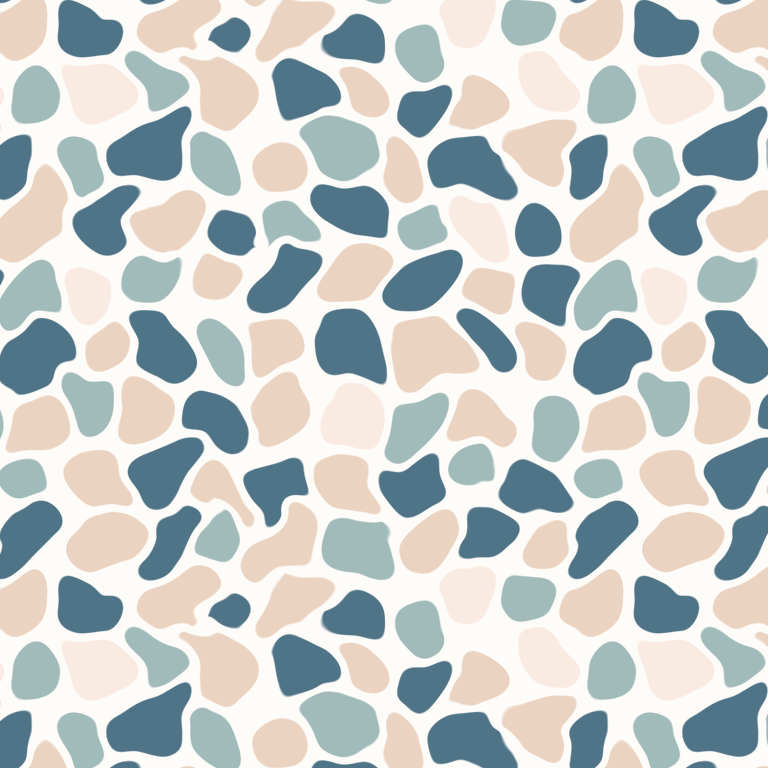
A Shadertoy shader for this pattern:

```glsl
// Scattered soft organic pebbles in blue, sage, peach and blush on cream.

const float CELLS = 12.0;      // grid cells across the canvas
const float PERIOD = 9.0;      // cells before the layout repeats
const float TAU = 6.2831853;

const vec3 CREAM = vec3(0.997, 0.989, 0.977);
const vec3 BLUE  = vec3(0.310, 0.450, 0.530);
const vec3 SAGE  = vec3(0.630, 0.735, 0.730);
const vec3 PEACH = vec3(0.922, 0.828, 0.757);
const vec3 BLUSH = vec3(0.980, 0.922, 0.886);

vec3 hash3(vec2 cell, float salt) {
    vec3 q = vec3(dot(cell, vec2(127.1, 311.7)),
                  dot(cell, vec2(269.5, 183.3)),
                  dot(cell, vec2(419.2, 371.9)));
    return fract(sin(q + salt * 17.3) * 43758.547);
}

float smoothMin(float a, float b, float k) {
    float h = max(k - abs(a - b), 0.0) / k;
    return min(a, b) - 0.25 * k * h * h;
}

float smoothMax(float a, float b, float k) {
    return -smoothMin(-a, -b, k);
}

// Distance to a segment that starts at the local origin
float armDistance(vec2 p, vec2 tip) {
    float t = clamp(dot(p, tip) / dot(tip, tip), 0.0, 1.0);
    return length(p - tip * t);
}

// Three uneven arms fused into one rounded body
float pebbleDistance(vec2 p, vec2 cell) {
    vec3 body = hash3(cell, 1.0);
    float size = mix(0.55, 1.25, body.x);
    float d = 10.0;
    for (int i = 0; i < 3; i++) {
        vec3 arm = hash3(cell, 2.0 + float(i));
        float angle = TAU * (body.y + float(i) / 3.0) + 1.6 * (arm.x - 0.5);
        vec2 tip = size * mix(0.08, 0.52, arm.y) * vec2(cos(angle), sin(angle));
        float radius = size * mix(0.13, 0.23, arm.z);
        d = smoothMin(d, armDistance(p, tip) - radius, 0.16);
    }
    return d;
}

// Layered sines that bend the plane yet keep it periodic
vec2 bend(vec2 p) {
    vec2 w = p.yx * TAU / PERIOD;
    return p + 0.10 * sin(w * 4.0 + vec2(0.7, 2.9))
             + 0.05 * sin(w * 7.0 + vec2(4.1, 1.3));
}

// A stepped lattice keeps equal colours apart
vec3 pebbleColor(vec2 cell) {
    float slot = cell.x * 4.0 + cell.y * 3.0 + 2.0 * hash3(cell, 7.0).x;
    float u = mod(slot, PERIOD) / PERIOD;
    if (u < 0.31) return BLUE;
    if (u < 0.59) return SAGE;
    return u < 0.89 ? PEACH : BLUSH;
}

// Cellular field: xy = nearest cell, z = signed distance to its outline
vec3 pebbleField(vec2 p, float halfGap, float swell, float sharpness) {
    vec2 base = floor(p);
    vec2 owner = base;
    float nearest = 0.0;   // exponential weight of the closest pebble
    float others = 1e-9;   // summed weights of all remaining pebbles
    for (int y = -2; y <= 2; y++) {
        for (int x = -2; x <= 2; x++) {
            vec2 cell = base + vec2(x, y);
            vec2 id = mod(cell, PERIOD);
            vec2 center = cell + 0.5 + 0.46 * (hash3(id, 0.0).xy - 0.5);
            float weight = exp(-sharpness * pebbleDistance(p - center, id));
            if (weight > nearest) {
                others += nearest;
                nearest = weight;
                owner = id;
            } else {
                others += weight;
            }
        }
    }
    float d = -log(max(nearest, 1e-9)) / sharpness;
    float rival = -log(others) / sharpness;
    float border = 0.5 * (d - rival) + halfGap;
    return vec3(owner, smoothMax(border, d - swell, 0.1));
}

void mainImage(out vec4 fragColor, in vec2 fragCoord) {
    float scale = CELLS / min(iResolution.x, iResolution.y);
    vec2 p = bend(fragCoord * scale);
    vec3 pebble = pebbleField(p, 0.055, 0.20, 9.0);
    float cover = 1.0 - smoothstep(-0.8 * scale, 0.8 * scale, pebble.z);
    fragColor = vec4(mix(CREAM, pebbleColor(pebble.xy), cover), 1.0);
}
```
